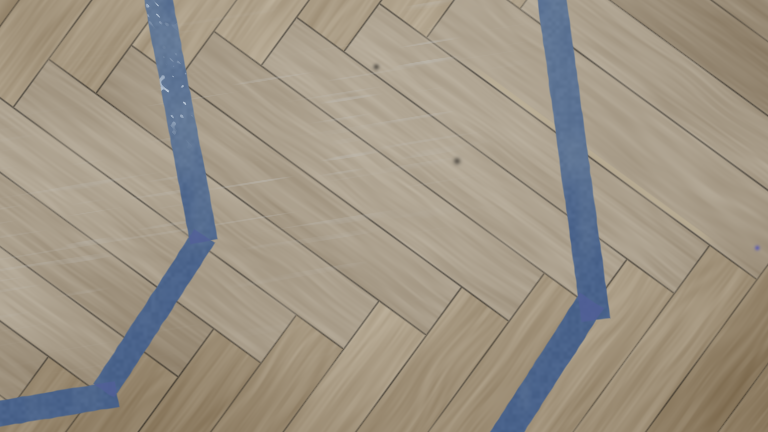
Reproduce this texture procedurally as a Shadertoy shader.

```glsl
// Worn herringbone parquet with angled strips of blue masking tape under soft window glare.
#define PLANK_RATIO 7.0
#define CELL vec2(0.1354, 0.1389)
#define FLOOR_ORIGIN vec2(0.1713, 0.0440)
#define GAP_HALF 0.0017
#define GRAIN_AMOUNT 0.62
#define TINT_AMOUNT 0.30
#define WOOD_DARK vec3(0.55, 0.495, 0.415)
#define WOOD_LIGHT vec3(0.73, 0.695, 0.635)
#define TAPE_DEEP vec3(0.285, 0.385, 0.545)
#define TAPE_PALE vec3(0.41, 0.495, 0.605)
#define TAPE_JOINT vec3(0.32, 0.37, 0.60)

float hash(vec2 p) {
    vec3 q = fract(vec3(p.xyx) * 0.1031);
    q += dot(q, q.yzx + 33.33);
    return fract((q.x + q.y) * q.z);
}

float noise(vec2 p) {
    vec2 i = floor(p), f = fract(p);
    f = f * f * (3.0 - 2.0 * f);
    return mix(mix(hash(i), hash(i + vec2(1, 0)), f.x),
               mix(hash(i + vec2(0, 1)), hash(i + vec2(1, 1)), f.x), f.y);
}

float glow(vec2 p, vec2 center, float radius) {
    vec2 d = (p - center) / radius;
    return exp(-dot(d, d));
}

// Signed distance to a straight strip with square ends
float stripDistance(vec2 p, vec2 a, vec2 b, float halfWidth) {
    float len = length(b - a);
    vec2 dir = (b - a) / len, q = p - 0.5 * (a + b);
    vec2 d = abs(vec2(dot(q, dir), dot(q, vec2(-dir.y, dir.x)))) - vec2(0.5 * len, halfWidth);
    return max(d.x, d.y);
}

// Broad light and shade across the room
float lighting(vec2 p) {
    float s = 0.48;
    s += 0.26 * glow(p, vec2(0.98, 0.22), 0.48);
    s += 0.24 * glow(p, vec2(0.08, 0.50), 0.32);
    s += 0.12 * glow(p, vec2(1.50, 0.72), 0.22);
    s -= 0.26 * glow(p, vec2(0.10, 0.08), 0.28);
    s -= 0.28 * glow(p, vec2(0.35, 1.02), 0.30);
    s -= 0.62 * glow(p, vec2(1.82, 0.98), 0.33);
    s -= 0.38 * glow(p, vec2(1.80, 0.00), 0.26);
    return s - 0.12 * smoothstep(0.7, 1.0, p.y);
}

vec3 parquet(vec2 p, float px) {
    // Floor axes: x runs down the long boards, y crosses them
    vec2 f = vec2(dot(p, vec2(0.807, 0.590)), dot(p, vec2(-0.590, 0.807)));
    float seam = f.y + 0.512;
    f.y += 0.043 * (1.0 - smoothstep(-0.70, -0.52, f.y));
    vec2 g = (f - FLOOR_ORIGIN) / CELL;
    vec2 cell = floor(g), r = g - cell;

    // Diagonal cell count chooses one of the two board directions
    float m = mod(cell.x + cell.y, 2.0 * PLANK_RATIO);
    bool cross = m >= PLANK_RATIO;
    float along = cross ? m - PLANK_RATIO + r.y : m + r.x;
    float across = cross ? r.x : r.y;
    vec2 id = cross ? vec2(cell.x + 71.0, cell.y - m) : vec2(cell.x - m, cell.y + 37.0);
    float seed = hash(id + 50.0);
    float edge = min(min(across, 1.0 - across), min(along, PLANK_RATIO - along)) * CELL.x;

    // Grain: fine fibres, wider streaks and wavy growth rings
    vec2 q = vec2(along, across) * CELL.x + seed * vec2(19.0, 7.0);
    q.y += 0.012 * (noise(q * vec2(7.0, 12.0)) - 0.5);
    float fibre = noise(q * vec2(11.0, 170.0)) - 0.5;
    float streak = noise(q * vec2(4.0, 62.0)) - 0.5;
    float warp = noise(q * vec2(4.5, 17.0));
    float rings = sin(q.y * 190.0 + warp * 15.0);
    float grain = 0.34 * fibre + 0.42 * streak + (cross ? 0.10 : 0.06) * rings;

    float shade = lighting(p) + GRAIN_AMOUNT * grain + TINT_AMOUNT * (seed - 0.5);
    shade += 0.14 * (noise(p * 5.0) - 0.5);
    vec3 wood = mix(WOOD_DARK, WOOD_LIGHT, shade);
    wood += (cross ? 1.0 : 0.3) * vec3(0.012, 0.0, -0.022);

    // Dark joints, and one pale filled seam
    float gap = 1.0 - smoothstep(GAP_HALF - px, GAP_HALF + px, edge);
    wood *= 1.0 - gap * (0.22 + 0.30 * noise(p * 9.0));
    float filled = smoothstep(0.95, 1.05, f.x) * (1.0 - smoothstep(1.62, 1.68, f.x));
    filled *= 1.0 - smoothstep(0.003, 0.003 + 2.0 * px, abs(seam + 0.008));
    return mix(wood, vec3(0.75, 0.70, 0.59), 0.6 * filled);
}

void mainImage(out vec4 fragColor, in vec2 fragCoord) {
    float px = 1.0 / iResolution.y;
    vec2 p = vec2(fragCoord.x, iResolution.y - fragCoord.y) * px;
    vec3 color = parquet(p, px);

    // Knots and faint scuffs on the varnish
    float knots = glow(p, vec2(0.871, 0.155), 0.007) + glow(p, vec2(1.058, 0.373), 0.008);
    color *= 1.0 - 0.42 * knots;
    float scuff = smoothstep(0.76, 0.96, noise(vec2(p.x * 5.0, (p.y + 0.16 * p.x) * 120.0)));
    float worn = glow(p, vec2(0.65, 0.36), 0.28) + glow(p, vec2(0.95, 0.10), 0.20)
               + 0.7 * glow(p, vec2(0.15, 0.55), 0.22);
    color = mix(color, vec3(0.76, 0.76, 0.75), 0.36 * scuff * worn);
    color = mix(color, vec3(0.36, 0.36, 0.68), 0.8 * glow(p, vec2(1.753, 0.574), 0.006));

    // Tape strips: endpoints and half widths
    vec4 strips[5] = vec4[5](
        vec4(0.361, -0.030, 0.4725, 0.560), vec4(0.474, 0.546, 0.2405, 0.905),
        vec4(0.271, 0.912, -0.023, 0.961), vec4(1.275, -0.023, 1.3795, 0.741),
        vec4(1.370, 0.696, 1.159, 1.023));
    float halfWidths[5] = float[5](0.0325, 0.029, 0.030, 0.0335, 0.033);
    float layers = 0.0, cover = 0.0;
    for (int i = 0; i < 5; i++) {
        float d = stripDistance(p, strips[i].xy, strips[i].zw, halfWidths[i]);
        float a = 1.0 - smoothstep(-px, px, d + 0.002 * (noise(p * 60.0) - 0.5));
        layers += a;
        cover = max(cover, a);
    }

    // Tape surface: sheen, creases and doubled joints
    float sheen = 0.62 * (1.0 - smoothstep(0.25, 0.68, p.y)) + 0.5 * (noise(p * vec2(28.0, 11.0)) - 0.4);
    vec3 tape = mix(TAPE_DEEP, TAPE_PALE, clamp(sheen, 0.0, 1.0));
    tape += 0.035 * (noise(p * 110.0) - 0.5);
    tape = mix(tape, TAPE_JOINT, 0.75 * clamp(layers - 1.0, 0.0, 1.0));
    float fleck = smoothstep(0.80, 0.92, noise(vec2(p.x - p.y, p.x + p.y) * vec2(85.0, 45.0)));
    float shine = glow(p, vec2(0.40, 0.22), 0.07) + glow(p, vec2(0.37, 0.01), 0.04);
    tape = mix(tape, vec3(0.86, 0.90, 0.94), 0.8 * fleck * shine);
    fragColor = vec4(clamp(mix(color, tape, cover), 0.0, 1.0), 1.0);
}
```
